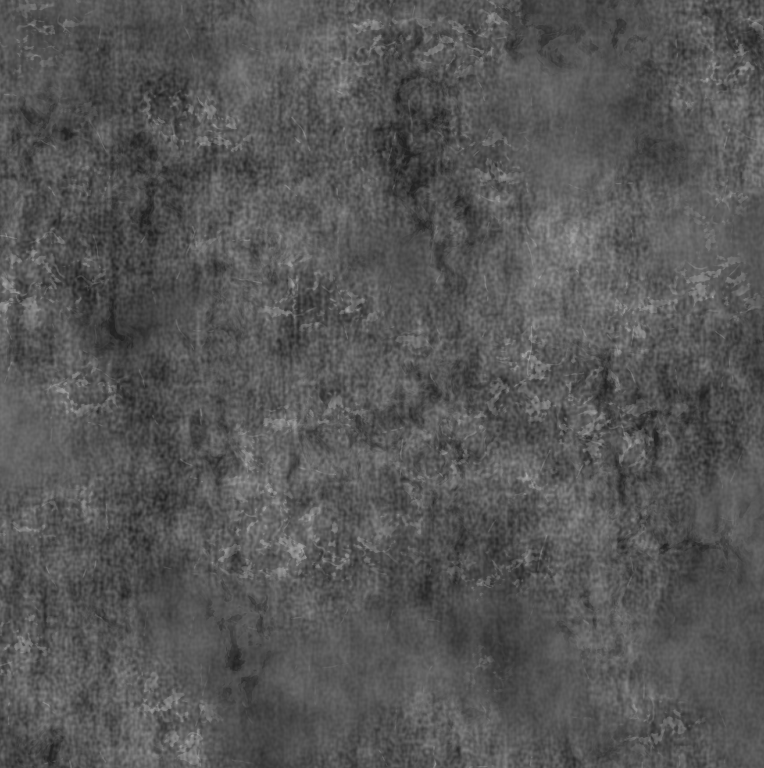
Give the GLSL for this texture, as a WebGL 1 fragment shader.

```glsl
precision highp float;
// Weathered dark grey plaster: soft blotches, vertical brushing, pale flakes and scratches.
uniform vec2 u_resolution;

#define BASE_GREY 0.338
#define CLOUD_SCALE 4.6
#define CLOUD_CONTRAST 0.20
#define MOTTLE_CONTRAST 0.15
#define STREAK_CONTRAST 0.085
#define GRAIN_CONTRAST 0.085
#define FLAKE_STRENGTH 0.12
#define CRACK_STRENGTH 0.10
#define PIT_STRENGTH 0.09
#define SCRATCH_STRENGTH 0.10
#define SCRATCH_WIDTH 0.0016

float hash(vec2 p) {
  return fract(sin(dot(p, vec2(127.1, 311.7))) * 43758.5);
}

float cornerSlope(vec2 cell, vec2 offset) {
  float angle = 6.2832 * hash(cell);
  return dot(vec2(cos(angle), sin(angle)), offset);
}

// Gradient noise, roughly -1 to 1
float noise(vec2 p) {
  vec2 i = floor(p);
  vec2 f = p - i;
  vec2 w = f * f * f * (f * (f * 6.0 - 15.0) + 10.0);
  vec2 e = vec2(1.0, 0.0);
  float low = mix(cornerSlope(i, f), cornerSlope(i + e, f - e), w.x);
  float high = mix(cornerSlope(i + e.yx, f - e.yx), cornerSlope(i + 1.0, f - 1.0), w.x);
  return 1.4 * mix(low, high, w.y);
}

float fbm(vec2 p) {
  float sum = 0.0;
  float gain = 0.5;
  for (int i = 0; i < 4; i++) {
    sum += gain * noise(p);
    p = mat2(1.98, 0.24, -0.24, 1.98) * p + 17.3;
    gain *= 0.58;
  }
  return sum;
}

// One faint, slightly bent line in some of the cells of a grid
float scratches(vec2 uv, float cells, float seed) {
  vec2 p = uv * cells + seed;
  vec2 cell = floor(p);
  vec2 q = p - cell - 0.5;
  q -= 0.3 * (vec2(hash(cell + 3.1), hash(cell + 5.7)) - 0.5);
  q += 0.025 * noise(p * 5.0);
  float angle = 1.57 + 1.1 * (hash(cell + 8.3) - 0.5);
  angle += 1.35 * step(0.65, hash(cell + 2.9));
  vec2 along = vec2(cos(angle), sin(angle));
  float reach = mix(0.08, 0.3, hash(cell + 6.4));
  float t = clamp(dot(q, along), -reach, reach);
  float d = length(q - along * t) / cells;
  float line = 1.0 - smoothstep(0.2 * SCRATCH_WIDTH, SCRATCH_WIDTH, d);
  return line * step(0.45, hash(cell + 9.6)) * smoothstep(-0.3, 0.3, noise(p * 9.0));
}

void main() {
  vec2 uv = gl_FragCoord.xy / u_resolution.y;
  vec2 warp = 0.012 * vec2(noise(uv * 22.0), noise(uv * 22.0 + 40.0));
  vec2 p = uv + warp;

  // Broad tone, and calm zones where the surface is smoother
  float cloud = fbm(p * CLOUD_SCALE * vec2(1.1, 0.95) + 2.7);
  float wear = noise(uv * 3.4 + 31.0) + 0.5 * noise(uv * 8.0 + 12.0);
  float rough = mix(0.4, 1.0, smoothstep(-0.5, 0.1, wear));

  // Ragged mid-size texture and brushed fibres
  float mottle = fbm(p * vec2(30.0, 21.0) + 9.0);
  float streak = 0.6 * noise(p * vec2(75.0, 9.0) + 4.0)
               + 0.6 * noise(uv * vec2(160.0, 26.0) + 63.0)
               + 0.4 * noise(p * vec2(8.0, 70.0) + 21.0);
  float grain = noise(uv * vec2(215.0, 150.0) + 7.0)
              + 0.6 * noise(uv * vec2(130.0, 190.0) + 88.0);

  float grey = BASE_GREY + CLOUD_CONTRAST * cloud;
  grey += rough * (MOTTLE_CONTRAST * mottle + STREAK_CONTRAST * streak
                 + GRAIN_CONTRAST * grain);

  // Clustered pale flakes with broken rims
  float cluster = smoothstep(0.0, 0.5, noise(p * vec2(7.0, 9.0) + 54.0) + 0.4 * wear);
  float chips = fbm(p * vec2(38.0, 46.0) + 71.0) + 0.12 * grain;
  grey += FLAKE_STRENGTH * cluster * smoothstep(0.1, 0.28, chips);
  float rim = abs(noise(p * vec2(26.0, 32.0) + 15.0) + 0.2 * noise(uv * 90.0));
  float gaps = smoothstep(0.0, 0.3, noise(uv * 48.0 + 27.0));
  grey += CRACK_STRENGTH * cluster * gaps * (1.0 - smoothstep(0.02, 0.13, rim));

  // Dark worn pits gathered in their own patches
  float stain = smoothstep(0.0, 0.45, noise(p * 8.0 + 83.0) + 0.3 * wear);
  float pits = fbm(p * vec2(44.0, 36.0) + 37.0) + 0.15 * grain;
  grey -= PIT_STRENGTH * stain * smoothstep(0.0, 0.25, pits);

  // Hairline scratches at two sizes
  float marks = 0.0;
  for (int i = 0; i < 2; i++) {
    float layer = float(i);
    marks += scratches(uv, 7.0 + 9.0 * layer, 13.7 * (layer + 1.0));
  }
  grey += SCRATCH_STRENGTH * marks * rough;

  gl_FragColor = vec4(vec3(clamp(grey, 0.14, 0.66)), 1.0);
}
```
